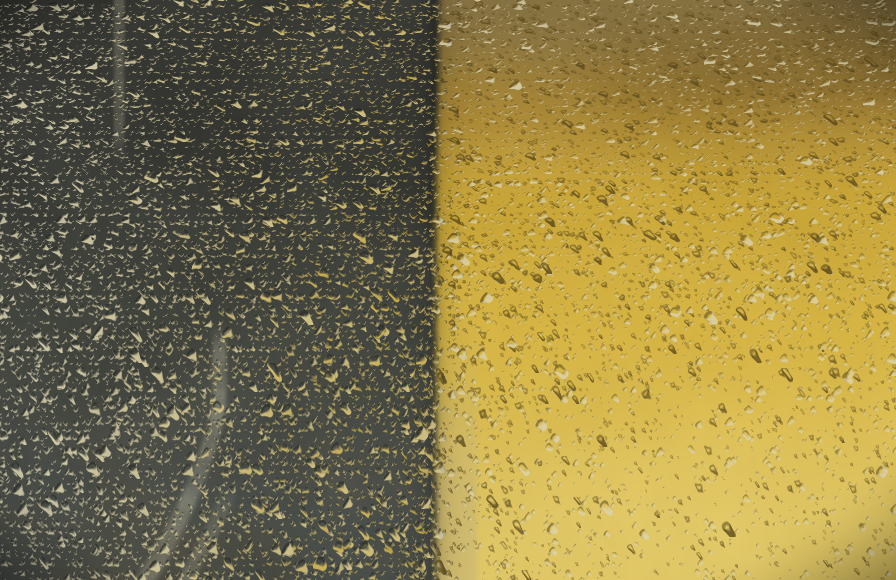
Give the GLSL for this texture, as a Shadertoy shader.

```glsl
// Rain-speckled glass before two blurred fields: charcoal on the left, gold on the right.
// Smooth gradients form the backdrop; jittered cell grids scatter wobbly drops over it,
// each drop flipping the backdrop and carrying a dark cap and a bright lower crescent.

const vec3 CREAM = vec3(0.86, 0.83, 0.69);
const vec3 GOLD = vec3(0.84, 0.71, 0.27);
const float EDGE_X = 0.485;

vec2 hash2(vec2 p) {
    vec3 q = fract(p.xyx * vec3(0.1031, 0.1030, 0.0973));
    q += dot(q, q.yzx + 33.33);
    return fract((q.xx + q.yz) * q.zy);
}

// Layered sines, roughly -1 to 1
float ripple(vec2 p) {
    float sum = 0.0, gain = 0.5;
    for (int i = 0; i < 4; i++) {
        sum += gain * sin(p.x + 1.7 * sin(p.y)) * cos(p.y * 0.8 + sin(p.x * 0.6));
        p = mat2(1.6, 1.2, -1.2, 1.6) * p + 2.3;
        gain *= 0.55;
    }
    return sum;
}

// Soft line whose half width is given in canvas heights
float streak(float offset, float halfWidth) {
    return 1.0 - smoothstep(halfWidth * 0.3, halfWidth, abs(offset));
}

float band(float low, float high, float soft, float v) {
    return smoothstep(low - soft, low + soft, v) * (1.0 - smoothstep(high - soft, high + soft, v));
}

vec3 charcoalField(vec2 uv) {
    vec3 c = mix(vec3(0.29, 0.30, 0.275), vec3(0.215, 0.22, 0.20), smoothstep(0.1, 0.85, uv.y));
    c += 0.025 * ripple(uv * vec2(17.0, 9.0));
    c += vec3(0.035, 0.015, -0.01) * smoothstep(0.35, 0.0, uv.y) * ripple(uv * 14.0 + 4.0);

    // Pale scratches: one upright, two bending towards the lower left
    float rough = 0.75 + 0.35 * ripple(uv * vec2(70.0, 45.0));
    float upright = streak(uv.x - 0.133, 0.009) * band(0.75, 1.1, 0.04, uv.y);
    float bend = max(0.30 - uv.y, 0.0);
    float curveX = 0.245 - 0.12 * bend - 0.45 * bend * bend;
    float curved = streak(uv.x - curveX + 0.02 * bend, 0.012 + 0.02 * bend) * band(-0.1, 0.42, 0.03, uv.y);
    float second = streak(uv.x - curveX - 0.038, 0.014) * band(-0.1, 0.13, 0.05, uv.y);
    return c + vec3(0.25, 0.24, 0.20) * rough * (0.75 * upright + curved * 0.8 + second * 0.6);
}

vec3 goldField(vec2 uv) {
    vec3 c = mix(vec3(0.88, 0.78, 0.40), GOLD, smoothstep(0.05, 0.45, uv.y));
    c = mix(c, vec3(0.79, 0.65, 0.22), smoothstep(0.42, 0.68, uv.y));
    c = mix(c, vec3(0.65, 0.52, 0.21), smoothstep(0.64, 0.84, uv.y));
    c = mix(c, vec3(0.53, 0.45, 0.26), smoothstep(0.80, 0.98, uv.y));
    float brownBand = band(0.82, 0.97, 0.06, uv.y) * smoothstep(0.55, 0.85, uv.x);
    c = mix(c, vec3(0.47, 0.37, 0.17), 0.5 * brownBand);
    float paleStrip = band(EDGE_X, 0.532, 0.006, uv.x) * smoothstep(0.5, 0.1, uv.y);
    c = mix(c, vec3(0.79, 0.72, 0.47), 0.6 * paleStrip);
    return c + 0.018 * ripple(uv * vec2(16.0, 8.0) + 7.0);
}

float goldSide(vec2 uv) {
    float x = EDGE_X + 0.004 * smoothstep(0.6, 1.0, uv.y) + 0.0015 * ripple(uv.yy * 50.0);
    return smoothstep(x - 0.005, x + 0.008, uv.x);
}

vec3 backdrop(vec2 uv) {
    vec3 c = mix(charcoalField(uv), goldField(uv), goldSide(uv));
    return c * (1.0 - 0.25 * exp(-abs(uv.x - EDGE_X) * 90.0));
}

// One grid of drops; cells counts rows per canvas height
vec3 addDrops(vec3 c, vec2 uv, float aspect, float cells, float seed, float amount) {
    vec2 g = vec2(uv.x * aspect, uv.y) * cells + seed * 7.3;
    g.x += hash2(vec2(floor(g.y), seed)).x * 9.0;
    vec2 id = floor(g);
    vec2 place = hash2(id + seed * 17.0);
    vec2 kind = hash2(id + seed * 31.0 + 5.0);

    // Drops thin out downwards, more so over the gold
    float side = goldSide(uv);
    float nearEdge = exp(-abs(uv.x - EDGE_X) * 16.0);
    float fall = mix(0.66 + 0.34 * uv.y, 0.24 + 0.76 * smoothstep(0.1, 0.95, uv.y), side);
    float present = step(kind.x, amount * min(fall + 0.25 * nearEdge, 1.0));

    // Wobbly body, flatter near the top
    float radius = mix(0.17, 0.36, kind.y * kind.y);
    vec2 q = (fract(g) - 0.5 - 0.32 * (place - 0.5)) / radius;
    q.y *= mix(0.9, 1.65, smoothstep(0.3, 0.95, uv.y));
    q.y += (place.x - 0.5) * q.x * 1.2;
    q += 0.24 * sin(q.yx * 2.7 + kind * 6.28);
    float soft = clamp(1.3 * cells / (iResolution.y * radius), 0.1, 0.6);
    float body = present * (1.0 - smoothstep(1.0 - soft, 1.0 + soft * 0.4, length(q)));
    vec2 tilt = vec2(0.7 * (place.y - 0.5) - 0.2, 0.52);
    float crescent = body * smoothstep(0.80 - soft, 0.80 + soft, length(q - tilt));
    float cap = body * smoothstep(0.90 - soft, 0.90 + soft, length(q + tilt * vec2(1.0, 0.8)));

    // Flipped view through the drop, then its shaded and lit rims
    vec3 seen = backdrop(clamp(uv - q * vec2(0.035, 0.09), 0.0, 1.0));
    c = mix(c, seen, body * 0.6);
    vec3 dark = mix(vec3(0.14, 0.145, 0.13), vec3(0.36, 0.29, 0.11), side);
    c = mix(c, dark, cap * mix(0.55, 0.55 + 0.3 * nearEdge, side));
    float warm = smoothstep(0.02, 0.46, uv.x) * (0.35 + 0.65 * place.y);
    vec3 lit = mix(mix(CREAM, GOLD, warm), mix(CREAM, dark, step(0.6, place.x)), side);
    float shine = mix(0.62 + 0.3 * kind.y, 0.35 + 0.5 * kind.y, side);
    return mix(c, lit, crescent * shine);
}

void mainImage(out vec4 fragColor, in vec2 fragCoord) {
    vec2 uv = fragCoord / iResolution.xy;
    float aspect = iResolution.x / iResolution.y;
    vec3 c = backdrop(uv);

    // Fine mist first, large drops last
    for (int i = 0; i < 6; i++) {
        float layer = float(i);
        c = addDrops(c, uv, aspect, 86.0 * pow(0.81, layer), layer + 1.0, 0.72 - 0.07 * layer);
    }

    // Gentle corner shading
    vec2 v = uv - 0.5;
    c *= 1.0 - 0.45 * smoothstep(0.30, 0.60, dot(v, v));
    fragColor = vec4(clamp(c, 0.0, 1.0), 1.0);
}
```
